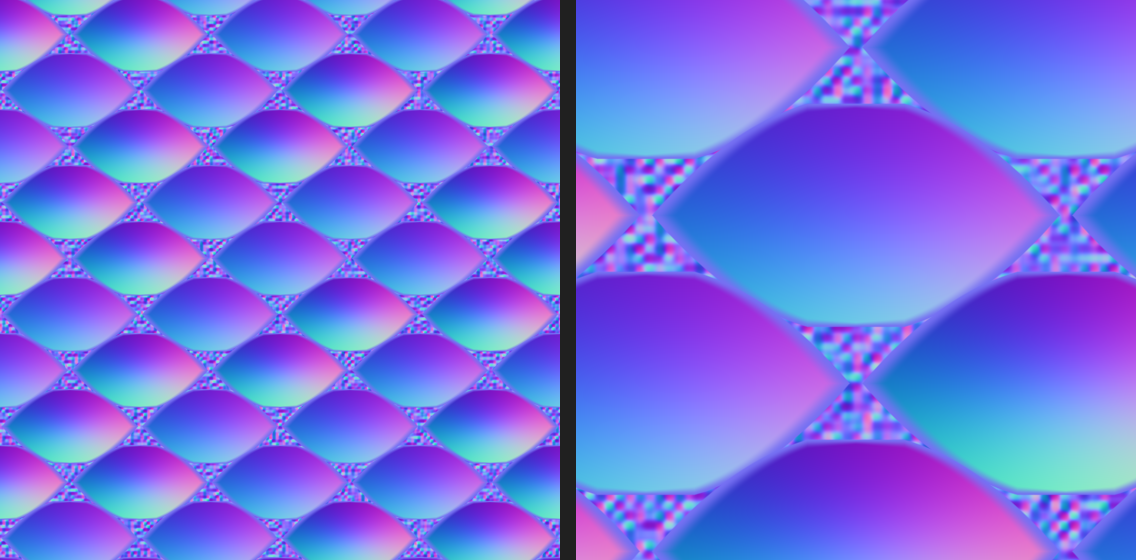
Left, the full canvas; right, a detail of the centre.
Give the GLSL for this texture map, as a Shadertoy shader.

```glsl
float hash(vec2 p) {
    return fract(sin(dot(p, vec2(127.1, 311.7))) * 43758.5453);
}

float valueNoise(vec2 p) {
    vec2 i = floor(p), f = fract(p);
    f = f * f * (3.0 - 2.0 * f);
    return mix(mix(hash(i), hash(i + vec2(1, 0)), f.x),
               mix(hash(i + vec2(0, 1)), hash(i + vec2(1, 1)), f.x), f.y);
}

// Slope to tangent-space colour, green pointing down
vec3 encodeNormal(vec2 slope) {
    return 0.5 + 0.5 * normalize(vec3(slope.x, -slope.y, 1.0));
}

// Fine grit visible between the scales
vec3 groundColor(vec2 uv) {
    vec2 p = uv * 170.0;
    float height = valueNoise(p);
    vec2 slope = vec2(valueNoise(p + vec2(0.6, 0.0)) - height,
                      valueNoise(p + vec2(0.0, 0.6)) - height);
    return encodeNormal(slope * 2.2 + vec2(0.0, 0.1));
}

// Steep and shallow scales alternate in pairs, shifted from row to row
float isSteep(float column, float row) {
    float shift = 2.0 * mod(row, 2.0) + 3.0 * mod(floor(row / 2.0), 2.0);
    return 1.0 - step(2.0, mod(column + shift, 4.0));
}

void mainImage(out vec4 fragColor, in vec2 fragCoord) {
    vec2 uv = fragCoord / iResolution.xy;
    float pixel = 1.0 / iResolution.y;
    float rowPos = (1.0 - uv.y) * 10.0 - 0.615;
    vec3 color = groundColor(uv);

    // The two rows that can reach this point, lower one on top
    for (int k = 0; k < 2; k++) {
        float row = floor(rowPos) + float(k);
        float x = uv.x * 4.0 - 0.5 * mod(row, 2.0);
        float column = floor(x + 0.5);
        vec2 p = vec2((x - column) / 0.485, (row - rowPos) / 0.664);

        // Pointed lens with slightly flattened crown
        float halfHeight = min(1.0, 1.06 * (1.0 - p.x * p.x));
        float inside = (halfHeight - abs(p.y)) * 0.0664 / length(vec2(1.0, 1.17 * p.x));

        // Domed surface; shallow scales lean up and left
        vec2 shallow = p * vec2(1.0, 1.0) + vec2(-0.18, 0.25);
        vec2 steep = p * vec2(1.6, 1.6) + vec2(-0.06, 0.05);
        vec3 dome = encodeNormal(mix(shallow, steep, isSteep(column, row)));

        // Rim softens towards the side tips
        float rim = smoothstep(0.0, mix(0.003, 0.013, abs(p.x)), inside);
        vec3 scale = mix(vec3(0.46, 0.44, 0.95), dome, rim);
        color = mix(color, scale, smoothstep(-pixel, pixel, inside));
    }
    fragColor = vec4(color, 1.0);
}
```
